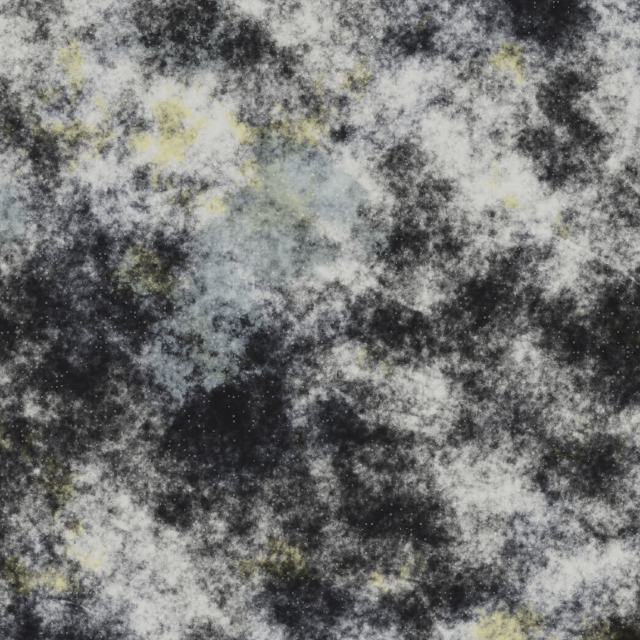
Give the GLSL for this texture, as a WebGL 1 fragment shader.

```glsl
precision highp float;
// Rough granite: jagged black, grey and white mineral patches with pale veins, slate and olive stains.
uniform vec2 u_resolution;

float hash(vec2 cell) {
  vec3 h = fract(cell.xyx * vec3(0.1031, 0.1030, 0.0973));
  h += dot(h, h.yzx + 33.33);
  return fract((h.x + h.y) * h.z);
}

float valueNoise(vec2 p) {
  vec2 cell = floor(p);
  vec2 f = fract(p);
  f = f * f * (3.0 - 2.0 * f);
  float low = mix(hash(cell), hash(cell + vec2(1.0, 0.0)), f.x);
  float high = mix(hash(cell + vec2(0.0, 1.0)), hash(cell + 1.0), f.x);
  return mix(low, high, f.y);
}

// Fractal noise scaled to zero mean and unit deviation
float fbm(vec2 p, float gain) {
  float sum = 0.0;
  float power = 0.0;
  float amplitude = 1.0;
  for (int i = 0; i < 6; i++) {
    sum += amplitude * (valueNoise(p) - 0.5);
    power += amplitude * amplitude;
    amplitude *= gain;
    p = mat2(1.6, 1.2, -1.2, 1.6) * p + 17.3;
  }
  return sum / (0.2145 * sqrt(power));
}

// Tiny bright crystals, jittered inside a grid
float sparkles(vec2 p) {
  vec2 cell = floor(p);
  vec2 center = 0.35 + 0.3 * vec2(hash(cell + 3.7), hash(cell + 91.2));
  float radius = mix(0.12, 0.3, hash(cell + 47.1));
  float dotMask = 1.0 - smoothstep(radius * 0.4, radius + 0.1, length(fract(p) - center));
  return dotMask * step(0.85, hash(cell + 12.9));
}

void main() {
  vec2 uv = gl_FragCoord.xy / min(u_resolution.x, u_resolution.y);

  // Slight ragged warp, then a grain falling to the right
  vec2 warp = vec2(fbm(uv * 9.0 + 5.0, 0.45), fbm(uv * 9.0 + 61.0, 0.45));
  vec2 rock = uv + 0.005 * warp;
  vec2 strata = vec2(dot(rock, vec2(0.86, -0.5)), dot(rock, vec2(0.5, 0.86)));

  // Large minerals, crumbly crust and fine grain
  float minerals = fbm(strata * vec2(4.4, 6.0) + 23.0, 0.64);
  float crust = fbm(uv * 15.0 + 40.0, 0.85);
  float grain = valueNoise(uv * 110.0 + 7.0) + valueNoise(uv.yx * 205.0) - 1.0;

  // Bumps lit from the upper left
  vec2 bumps = uv * 30.0;
  float relief = fbm(bumps, 0.55) - fbm(bumps + vec2(-0.1, 0.1), 0.55);

  // Pale veins along the strata
  float veinField = fbm(strata * vec2(1.6, 4.6) + 71.0, 0.5);
  float veins = 1.0 - smoothstep(0.02, 0.16, abs(veinField));
  veins *= smoothstep(0.0, 0.9, fbm(strata * 3.0 + 9.0, 0.5));

  // Even out the tones between black and white
  float level = 0.72 * minerals + 0.5 * crust + 0.6 * grain + 0.25 * relief + 0.7 * veins - 0.03;
  float tone = 1.0 / (1.0 + exp(-1.7 * level));

  // Smoother slate faces
  float slate = smoothstep(1.05, 1.4, fbm(strata * vec2(2.4, 3.8) + 130.0, 0.55));
  slate *= smoothstep(0.1, 0.4, tone);
  tone = mix(tone, 0.6 + 0.06 * crust + 0.1 * grain, 0.5 * slate);

  // Crystals glint mostly on the dark minerals
  tone += sparkles(uv * 130.0) * mix(0.32, 0.05, tone);
  vec3 color = mix(vec3(0.10, 0.10, 0.108), vec3(0.82, 0.82, 0.805), clamp(tone, 0.0, 1.0));

  // Bluish greys, green slate and olive stains
  float midtone = 4.0 * tone * (1.0 - tone);
  float blue = smoothstep(-0.4, 1.2, fbm(rock * 6.0 + 210.0, 0.55));
  float olive = smoothstep(0.7, 2.0, fbm(rock * 9.0 + 170.0, 0.65));
  color += midtone * blue * vec3(-0.008, -0.002, 0.022);
  color += slate * vec3(-0.018, 0.006, 0.008);
  color *= mix(vec3(1.0), vec3(1.0, 0.985, 0.8), olive * (1.0 - 0.6 * slate));

  gl_FragColor = vec4(clamp(color, 0.0, 1.0), 1.0);
}
```
